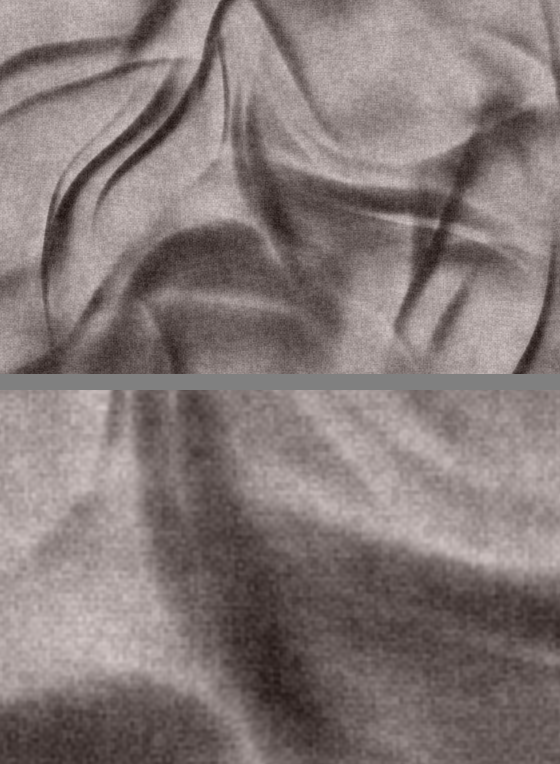
Top: the whole. Bottom: its middle third, enlarged.
Give the GLSL for this texture, as a WebGL 2 fragment shader.

```glsl
#version 300 es
precision highp float;

#define FOLD_GRID ivec2(7, 5)
#define FOLD_SLOPE 0.62
#define FOLD_STEEPNESS 2.4
#define SWELL_HEIGHT 0.27
#define WARP 0.17
#define LIGHT_DIR vec3(-0.45, 0.55, 0.75)
#define LIGHT_GAIN 0.78
#define CREST_GAIN 9.0
#define THREADS 200.0
#define GRAIN 0.17
#define SHADOW_COLOR vec3(0.24, 0.195, 0.187)
#define BRIGHT_COLOR vec3(0.72, 0.675, 0.67)

uniform vec2 u_resolution;
out vec4 fragColor;

float hash(vec2 p) {
    return fract(sin(dot(p, vec2(127.1, 311.7))) * 43758.5);
}

// Value noise with quintic easing, so that slopes stay continuous
float noise(vec2 p) {
    vec2 i = floor(p), f = fract(p);
    vec2 u = f * f * f * (f * (f * 6.0 - 15.0) + 10.0);
    return mix(mix(hash(i), hash(i + vec2(1, 0)), u.x),
               mix(hash(i + vec2(0, 1)), hash(i + vec2(1, 1)), u.x), u.y);
}

float fbm(vec2 p) {
    float sum = 0.0, amp = 0.5;
    for (int i = 0; i < 4; i++) {
        sum += amp * noise(p);
        p = mat2(0.8, 0.6, -0.6, 0.8) * p * 2.1 + 7.3;
        amp *= 0.5;
    }
    return sum / 0.9375;
}

// One curved, tapering fold: gentle on the lit side, steep on the other
float fold(vec2 p, vec2 cell) {
    vec2 jitter = vec2(hash(cell + 11.3), hash(cell + 23.9));
    vec2 center = (cell + jitter) / vec2(FOLD_GRID) * vec2(1.5, 1.0);
    float angle = mix(0.6, 2.1, smoothstep(0.3, 0.85, center.x))
                + 1.9 * (hash(cell + 37.1) - 0.5);
    float width = mix(0.045, 0.13, hash(cell + 41.7));
    float reach = mix(0.12, 0.32, hash(cell + 53.3));
    float bend = 3.0 * (hash(cell + 67.9) - 0.5);
    float slope = FOLD_SLOPE * mix(0.45, 1.15, hash(cell + 71.1));
    float steepness = FOLD_STEEPNESS * mix(0.6, 1.6, hash(cell + 83.7));

    vec2 along = vec2(cos(angle), sin(angle));
    vec2 q = p - center;
    q = vec2(dot(q, along), dot(q, vec2(-along.y, along.x)));
    float d = (q.y + bend * q.x * q.x) / width;
    d *= d < 0.0 ? steepness : 1.0;
    float t = q.x / reach;
    return slope * width * exp(-d * d - t * t);
}

// Height of the draped cloth
float drape(vec2 p) {
    vec2 w = p + WARP * (vec2(noise(p * 2.4 + 3.1), noise(p * 2.4 + 17.7)) - 0.5);
    float h = SWELL_HEIGHT * (noise(w * 2.6 + 5.2) + 0.3 * noise(w * 6.0 + 8.4));
    for (int y = 0; y < FOLD_GRID.y; y++)
        for (int x = 0; x < FOLD_GRID.x; x++)
            h += fold(w, vec2(x, y));
    return h;
}

// Fine plain weave with uneven threads in both directions
float weave(vec2 p) {
    vec2 s = sin(3.14159 * THREADS * p + 1.5 * noise(p * 30.0));
    float slubs = noise(p * THREADS * vec2(0.5, 1.4))
                + noise(p * THREADS * vec2(1.4, 0.5) + 31.0) - 1.0;
    return 0.25 * s.x * s.y + slubs;
}

void main() {
    vec2 p = gl_FragCoord.xy / u_resolution.y;

    // Slope from close neighbours
    vec2 e = vec2(0.002, 0.0);
    vec2 grad = vec2(drape(p + e.xy) - drape(p - e.xy),
                     drape(p + e.yx) - drape(p - e.yx)) / (2.0 * e.x);

    // Crests stand above, creases below, their wider surroundings
    vec2 r = vec2(0.04, 0.0);
    float around = 0.25 * (drape(p + r.xy) + drape(p - r.xy)
                         + drape(p + r.yx) + drape(p - r.yx));
    float crest = drape(p) - around;

    // Diffuse light relative to flat cloth, with soft limits
    vec3 normal = normalize(vec3(-grad, 1.0));
    float lit = dot(normal, LIGHT_DIR) / LIGHT_DIR.z - 1.0;
    float tone = LIGHT_GAIN * lit + CREST_GAIN * crest + 0.1;
    float limit = tone > 0.0 ? 0.45 : 0.85;
    tone = 0.64 + limit * tanh(tone / limit);

    // Worn patches and thread grain
    vec2 cloth = p + 0.002 * grad;
    tone += 0.3 * (fbm(cloth * vec2(9.0, 12.0)) - 0.5);
    tone += 0.16 * (fbm(cloth * 45.0 + 9.0) - 0.5);
    tone += GRAIN * weave(cloth);

    vec3 color = mix(SHADOW_COLOR, BRIGHT_COLOR, max(tone, -0.25));
    fragColor = vec4(clamp(color, 0.0, 1.0), 1.0);
}
```
